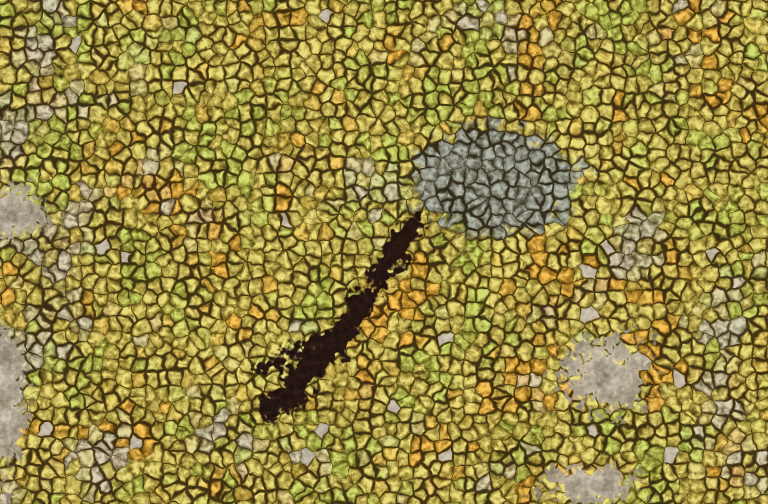
Give the GLSL for this texture, as a Shadertoy shader.

```glsl
// Crusty yellow lichen on stone: warped Voronoi granules with dark cracks and
// lumpy tops, a grey colony, bare pale stone and a broken blackish streak.
// Gradient noise shapes the patches; lengths are in canvas heights.

const float CELLS = 38.0;          // granules per canvas height
const float CRACK_SOFT = 0.075;    // crack edge softness, in granules
const float CRACK_MAX = 0.13;      // widest crack half width, in granules
const float LUMP_CONTRAST = 0.50;
const float GRAIN_CONTRAST = 0.26;

const vec3 SOIL   = vec3(0.20, 0.15, 0.07);
const vec3 OLIVE  = vec3(0.44, 0.38, 0.13);
const vec3 OCHRE  = vec3(0.66, 0.59, 0.26);
const vec3 YELLOW = vec3(0.87, 0.81, 0.44);
const vec3 PALE   = vec3(0.80, 0.76, 0.68);
const vec3 CHAR   = vec3(0.15, 0.09, 0.07);
const vec3 ORANGE_TINT = vec3(1.06, 0.89, 0.70);
const vec3 GREEN_TINT  = vec3(0.90, 1.01, 0.92);
const vec3 COLONY_TINT = vec3(0.90, 0.97, 1.00);

// Ellipses: centre, radii
const vec4 COLONY = vec4(0.97, 0.625, 0.165, 0.105);
const vec4 BARE[4] = vec4[4](
    vec4(1.20, 0.26, 0.085, 0.075), vec4(1.17, 0.04, 0.085, 0.040),
    vec4(0.00, 0.20, 0.050, 0.150), vec4(0.02, 0.58, 0.070, 0.060));

vec2 hash2(vec2 p) {
    vec3 h = fract(p.xyx * vec3(0.1031, 0.1030, 0.0973));
    h += dot(h, h.yzx + 33.33);
    return fract((h.xx + h.yz) * h.zy);
}

float corner(vec2 cell, vec2 offset) {
    return dot(hash2(cell) * 2.0 - 1.0, offset);
}

float gradientNoise(vec2 p) {
    vec2 i = floor(p), f = fract(p);
    vec2 u = f * f * f * (f * (f * 6.0 - 15.0) + 10.0);
    vec2 e = vec2(1.0, 0.0);
    float low = mix(corner(i, f), corner(i + e, f - e), u.x);
    float high = mix(corner(i + e.yx, f - e.yx), corner(i + 1.0, f - 1.0), u.x);
    return 1.5 * mix(low, high, u.y);
}

float fbm(vec2 p) {
    float sum = 0.0, amplitude = 0.6;
    for (int i = 0; i < 4; i++) {
        sum += amplitude * gradientNoise(p);
        p = mat2(1.6, 1.2, -1.2, 1.6) * p + 7.3;
        amplitude *= 0.55;
    }
    return sum;
}

// Distance to the nearest granule border (x) and granule id (yz)
vec3 granules(vec2 p) {
    vec2 base = floor(p), f = fract(p), nearest = vec2(0.0), id = base;
    float best = 9.0, edge = 9.0;
    for (int y = -1; y <= 1; y++)
    for (int x = -1; x <= 1; x++) {
        vec2 g = vec2(x, y);
        vec2 r = g + 0.08 + 0.84 * hash2(base + g) - f;
        if (dot(r, r) < best) { best = dot(r, r); nearest = r; id = base + g; }
    }
    for (int y = -2; y <= 2; y++)
    for (int x = -2; x <= 2; x++) {
        vec2 g = id - base + vec2(x, y);
        vec2 r = g + 0.08 + 0.84 * hash2(base + g) - f;
        vec2 d = r - nearest;
        if (dot(d, d) > 1e-4) edge = min(edge, dot(0.5 * (r + nearest), normalize(d)));
    }
    return vec3(edge, id);
}

float capsule(vec2 p, vec2 a, vec2 b, float radius) {
    vec2 d = b - a;
    return length(p - a - d * clamp(dot(p - a, d) / dot(d, d), 0.0, 1.0)) - radius;
}

float ellipse(vec2 p, vec4 e) { return length((p - e.xy) / e.zw) - 1.0; }

vec3 lichenRamp(float t) {
    vec3 c = mix(SOIL, OLIVE, clamp(t * 3.0, 0.0, 1.0));
    c = mix(c, OCHRE, clamp(t * 3.0 - 1.0, 0.0, 1.0));
    return mix(c, YELLOW, clamp(t * 3.0 - 2.0, 0.0, 1.3));
}

void mainImage(out vec4 fragColor, in vec2 fragCoord) {
    vec2 p = fragCoord / iResolution.y;
    float broad = fbm(p * 5.0 + 3.0), ragged = fbm(p * 22.0);

    // Granules with wavy borders and cracks of uneven width
    vec2 q = p * CELLS;
    q += 0.22 * vec2(gradientNoise(q * 1.4), gradientNoise(q * 1.4 + 41.0));
    vec3 cell = granules(q);
    vec2 rnd = hash2(cell.yz + 17.0), centre = cell.yz / CELLS;
    float width = CRACK_MAX * smoothstep(-0.6, 0.6, gradientNoise(p * 17.0));
    float crack = smoothstep(width - CRACK_SOFT, width + CRACK_SOFT, cell.x);

    // Tone: domed tops, lobes and fine grain
    float lumps = gradientNoise(q * 2.3 + 9.0), grain = gradientNoise(q * 4.7);
    float relief = LUMP_CONTRAST * lumps + GRAIN_CONTRAST * grain;
    float dome = smoothstep(0.0, 0.35, cell.x);
    float tone = 0.56 + 0.34 * dome + relief + 0.18 * (rnd.x - 0.5) + 0.12 * broad;
    tone = clamp(tone * mix(0.12, 1.0, crack), 0.0, 1.08);

    // Yellow lichen, tinted per granule
    float hue = rnd.y + 0.8 * gradientNoise(centre * 6.0 + 20.0);
    vec3 color = lichenRamp(tone);
    color *= mix(vec3(1.0), ORANGE_TINT, smoothstep(0.75, 1.15, hue));
    color *= mix(vec3(1.0), GREEN_TINT, smoothstep(0.35, 0.0, hue));

    // Weathered granules and the grey colony
    float worn = fbm(centre * 6.0 + 50.0) + 0.35 * (rnd.x - 0.5);
    worn += 0.22 * smoothstep(0.4, 0.0, p.x);
    vec3 stone = mix(SOIL, PALE, tone);
    color = mix(color, stone, 0.85 * smoothstep(0.20, 0.48, worn));
    float colony = ellipse(centre, COLONY) + 0.45 * ragged;
    color = mix(color, stone * COLONY_TINT * 0.92, smoothstep(0.12, -0.08, colony));
    color = mix(color, PALE * (0.75 + 0.25 * tone), step(0.988, rnd.y) * crack);

    // Bare stone
    float bare = 9.0;
    for (int i = 0; i < 4; i++) bare = min(bare, ellipse(p, BARE[i]));
    bare += 1.1 * ragged + 0.5 * lumps;
    vec3 rock = mix(SOIL, PALE, clamp(0.84 + 0.5 * ragged + 0.35 * relief, 0.2, 1.1));
    color = mix(color, rock, smoothstep(0.1, -0.25, bare));

    // Blackish streak, broken along its upper half
    float streak = capsule(p, vec2(0.56, 0.20), vec2(0.68, 0.34), 0.030);
    streak = min(streak, capsule(p, vec2(0.52, 0.27), vec2(0.67, 0.33), 0.015));
    streak = min(streak, capsule(p, vec2(0.69, 0.36), vec2(0.82, 0.55), 0.020));
    streak += 0.040 * ragged + 0.014 * lumps;
    vec3 burnt = CHAR * (1.0 + 0.7 * relief);
    color = mix(color, burnt, smoothstep(0.005, -0.005, streak));

    fragColor = vec4(clamp(color, 0.0, 1.0), 1.0);
}
```
